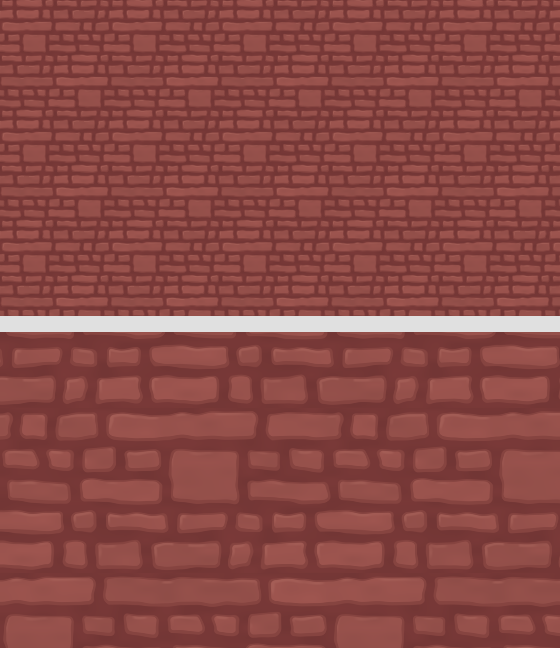
Top, the full canvas; bottom, a detail of the centre.
Reproduce this texture procedurally as a WebGL 2 fragment shader.

```glsl
#version 300 es
precision highp float;
// Coursed red stone wall: bands of uneven bricks, each band shifted half a repeat.

#define VIEW_HEIGHT 648.0                  // wall units over the canvas height
#define ORIGIN vec2(384.0, 268.0)          // start of band zero, from the top left
#define TILE 226.0                         // width of one repeat
#define BAND 113.0                         // height of one band of courses
#define GAP 2.8                            // half width of a mortar joint
#define BEVEL 1.7                          // width of the shaded brick rim
#define WOBBLE 2.6                         // roughness of the outlines
#define MORTAR vec3(0.462, 0.218, 0.213)
#define RIM vec3(0.525, 0.265, 0.250)
#define FACE vec3(0.590, 0.317, 0.295)
#define GLINT vec3(0.670, 0.400, 0.365)

uniform vec2 u_resolution;
out vec4 fragColor;

// Top of each course within a band; the second and third flank the big square.
const float courseTop[6] = float[6](0.0, 25.0, 46.0, 68.0, 88.0, 113.0);

// Upright joints of each course; the last two belong to the plain long course.
const float joints[29] = float[29](
    10.0, 35.0, 69.0, 178.0,
    28.0, 52.0, 81.0, 112.0, 165.0, 193.0, 223.0,
    1.0, 50.0, 112.0, 165.0,
    45.0, 67.0, 116.0, 157.0, 181.0, 211.0,
    39.0, 61.0, 99.0, 152.0, 174.0, 212.0,
    67.0, 180.0);
const int firstJoint[7] = int[7](0, 4, 11, 15, 21, 27, 29);

float hash(vec2 p) {
    vec3 q = fract(p.xyx * 0.1031);
    q += dot(q, q.yzx + 33.33);
    return fract((q.x + q.y) * q.z);
}

// Value noise that wraps across the tile, with the given cells per repeat.
float tileNoise(vec2 p, vec2 cells) {
    p *= cells / TILE;
    vec2 i = floor(p), f = fract(p);
    f = f * f * (3.0 - 2.0 * f);
    float x0 = mod(i.x, cells.x), x1 = mod(i.x + 1.0, cells.x);
    return mix(mix(hash(vec2(x0, i.y)), hash(vec2(x1, i.y)), f.x),
               mix(hash(vec2(x0, i.y + 1.0)), hash(vec2(x1, i.y + 1.0)), f.x), f.y);
}

float roundedBox(vec2 p, vec2 halfSize, float radius) {
    vec2 q = abs(p) - halfSize + radius;
    return length(max(q, 0.0)) + min(max(q.x, q.y), 0.0) - radius;
}

// Left, top, right and bottom of the brick cell holding p.
vec4 brickCell(vec2 p, bool plainBand) {
    int course = 0;
    for (int i = 1; i < 5; i++) if (p.y >= courseTop[i]) course = i;
    int row = (course == 0 && plainBand) ? 5 : course;
    int start = firstJoint[row], end = firstJoint[row + 1];
    float left = joints[end - 1] - TILE, right = joints[start] + TILE;
    for (int i = start; i < end; i++) {
        if (joints[i] <= p.x) left = joints[i];
        else right = min(right, joints[i]);
    }
    float top = courseTop[course], bottom = courseTop[course + 1];
    if ((course == 1 || course == 2) && left == 112.0) {
        top = courseTop[1];
        bottom = courseTop[3];
    }
    return vec4(left, top, right, bottom);
}

void main() {
    // Wall position, y running down; odd bands slide by half a tile.
    float unit = VIEW_HEIGHT / u_resolution.y;
    vec2 p = vec2(gl_FragCoord.x, u_resolution.y - gl_FragCoord.y) * unit - ORIGIN;
    float odd = mod(floor(p.y / BAND), 2.0);
    p = vec2(mod(p.x - odd * 0.5 * TILE, TILE), mod(p.y, BAND));

    // Brick outline: inset, tilted and roughened per brick.
    vec4 cell = brickCell(p, odd > 0.5);
    vec2 key = vec2(mod(cell.x, TILE), cell.y);
    float size = hash(key + 3.0), tilt = hash(key + 17.0) - 0.5, tone = hash(key + 41.0);
    vec2 halfSize = 0.5 * (cell.zw - cell.xy) - GAP - vec2(0.5, 0.9) * size;
    vec2 local = p - 0.5 * (cell.xy + cell.zw);
    vec2 rough = vec2(tileNoise(p, vec2(26.0, 30.0)),
                      tileNoise(p + vec2(0.0, 500.0), vec2(22.0, 30.0))) - 0.5;
    local += WOBBLE * rough;
    local.y += tilt * 2.4 * local.x / halfSize.x;
    float d = roundedBox(local, halfSize, 3.5);

    // The lit face sits a little high, so the rim is thickest underneath.
    float face = roundedBox(local + vec2(0.0, 0.6), halfSize - BEVEL, 2.5);

    // Brush strokes and chipped highlights on the upper left of each face.
    float strokes = tileNoise(p + vec2(0.0, 900.0), vec2(16.0, 34.0)) - 0.5;
    float patches = tileNoise(p + vec2(0.0, 1300.0), vec2(24.0, 24.0));
    float upper = smoothstep(0.1, -0.7, local.y / halfSize.y + 0.4 * local.x / halfSize.x);
    float glint = smoothstep(1.4 + unit * 0.5, 0.2, abs(face + 0.9))
                * upper * smoothstep(0.4, 0.75, patches);

    // Layers from the joint up to the highlight.
    vec3 color = MORTAR * (1.0 + 0.07 * strokes);
    color = mix(color, RIM, smoothstep(0.6 * unit, -0.6 * unit, d));
    vec3 faceColor = FACE * (1.0 + 0.06 * strokes + 0.05 * (tone - 0.5));
    faceColor = mix(faceColor, GLINT, 0.5 * glint);
    color = mix(color, faceColor, smoothstep(0.6 * unit, -0.6 * unit, face));
    fragColor = vec4(color, 1.0);
}
```
